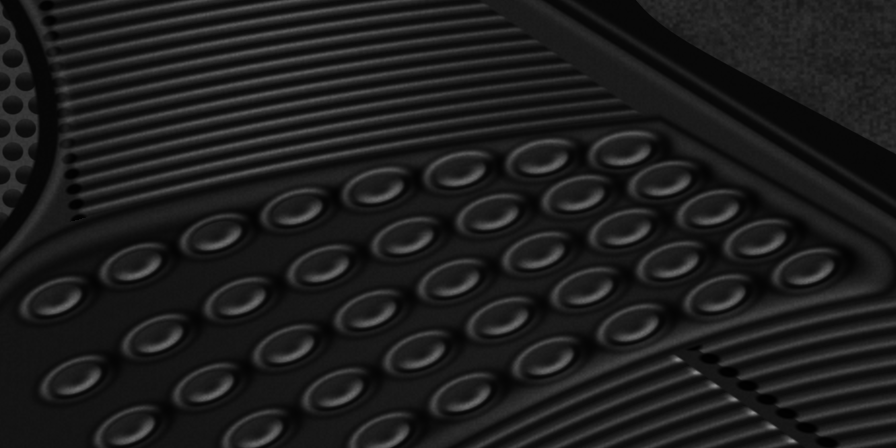
A WebGL 1 fragment shader for this pattern:

```glsl
precision highp float;
uniform vec2 u_resolution;

float hash(vec2 p) {
  return fract(sin(dot(p, vec2(127.1, 311.7))) * 4375.85);
}

float noise(vec2 p) {
  vec2 i = floor(p), f = fract(p);
  f = f * f * (3.0 - 2.0 * f);
  return mix(mix(hash(i), hash(i + vec2(1.0, 0.0)), f.x),
             mix(hash(i + vec2(0.0, 1.0)), hash(i + 1.0), f.x), f.y);
}

float glow(float d, float width) {
  return exp(-d * d / (width * width));
}

float smoothMin(float a, float b, float k) {
  float h = clamp(0.5 + 0.5 * (b - a) / k, 0.0, 1.0);
  return mix(b, a, h) - k * h * (1.0 - h);
}

// Crisp crest at whole numbers with a dim flank on one side
float ribProfile(float n) {
  float d = fract(n + 0.5) - 0.5;
  return glow(d, 0.17) + 0.3 * glow(d + 0.27, 0.16);
}

// One raised oval: lit upper rim, dark groove, dome with a bright lower crest
float drawPad(float shade, vec2 d, float tilt) {
  vec2 along = normalize(vec2(1.0, -tilt));
  vec2 e = vec2(dot(d, along), dot(d, vec2(-along.y, along.x))) / vec2(0.3, 0.155);
  float r = length(e);
  if (r > 2.2) return shade;
  shade *= 1.0 - 0.85 * glow(length((e - vec2(1.0, -0.1)) * vec2(1.3, 0.8)), 0.5);
  shade *= 1.0 - 0.35 * glow(r - 1.25, 0.15);
  float upperLeft = smoothstep(0.4, -0.8, e.y + 0.5 * e.x);
  shade += (0.02 + 0.17 * upperLeft) * glow(r - 0.97, 0.14);
  float lower = smoothstep(-0.3, 0.6, e.y + 0.25 * e.x);
  shade = mix(shade, 0.02, 0.85 * glow(r - 0.86, 0.1) * (0.25 + 0.75 * lower));
  float dome = 0.065 + 0.05 * upperLeft + 0.33 * lower * glow(r - 0.52, 0.24);
  return mix(shade, dome, smoothstep(0.8, 0.66, r));
}

// A curved row of ovals: x and y are quadratics of the column
float drawPadRow(float shade, vec2 q, vec3 xs, vec3 ys, float first) {
  for (int i = 0; i < 8; i++) {
    float c = float(i);
    if (c < first) continue;
    vec3 powers = vec3(1.0, c, c * c);
    float slope = -(ys.y + 2.0 * ys.z * c) / xs.y;
    shade = drawPad(shade, q - vec2(dot(xs, powers), dot(ys, powers)), 0.14 + 0.5 * slope);
  }
  return shade;
}

void main() {
  // Canvas is 7.68 by 3.84 units; q.y runs down from the top edge
  vec2 uv = gl_FragCoord.xy / u_resolution;
  vec2 q = vec2(uv.x, 1.0 - uv.y) * vec2(7.68, 3.84);
  float soft = 3.84 / u_resolution.y;
  float shade = 0.1;

  // Upper ribs fan out to the left
  float t = (q.x - 0.65) / 4.85;
  float lowestRib = 1.82 - 1.25 * t + 0.38 * t * t;
  float n = (lowestRib - q.y) / mix(0.135, 0.113, t);
  float leftEnd = 0.38 + 0.15 * q.y;
  float rightEnd = 4.14 + 1.41 * q.y;
  float ribs = smoothstep(-0.5, -0.3, n) * smoothstep(leftEnd, leftEnd + 0.08, q.x)
             * smoothstep(rightEnd, rightEnd - 0.06, q.x);
  float light = 0.17 + 0.15 * glow(q.x - 2.3, 1.7);
  shade = mix(shade, mix(0.045, light, ribProfile(n)), ribs);
  vec2 ribStart = vec2((q.x - leftEnd - 0.01) / 0.075, (fract(n) - 0.5) / 0.36);
  shade *= 1.0 - 0.9 * smoothstep(1.2, 0.6, length(ribStart)) * step(-0.5, n);

  // Lower ribs, split by a diagonal gap
  float u = q.x - 6.0;
  float lowerStart = 3.02 - 0.33 * u + 0.05 * u * u;
  float m = (q.y - lowerStart) / 0.165;
  float gap = q.x - 5.86 - 1.4 * (q.y - 3.0);
  float lowerMask = smoothstep(-0.5, -0.3, m);
  float lowerRib = mix(0.05, 0.24, ribProfile(m));
  lowerRib += 0.28 * glow(gap + 0.16, 0.05) * ribProfile(m);
  lowerRib = mix(lowerRib, 0.085, smoothstep(0.15, 0.11, abs(gap)));
  vec2 notch = vec2((gap - 0.12) / 0.11, (fract(m) - 0.5) / 0.38);
  lowerRib *= 1.0 - 0.92 * smoothstep(1.2, 0.6, length(notch));
  shade = mix(shade, lowerRib, lowerMask);

  // Central panel with a rounded lip
  float top = max(lowestRib + 0.1 + 0.28 * exp(-3.0 * q.x), 1.03 + 0.56 * (q.x - 5.65));
  float bottom = lowerStart - 0.12;
  float inside = smoothMin(smoothMin(q.y - top, bottom - q.y, 0.15), 7.68 - q.x, 0.2);
  float panel = 0.072 + 0.03 * glow(q.x - 4.6, 2.4);
  panel += 0.05 * glow(inside - 0.1, 0.08);
  panel *= 1.0 - 0.4 * glow(inside - 0.25, 0.07);
  shade = mix(shade, panel, smoothstep(-soft, soft, inside));
  shade += 0.12 * glow(q.y - bottom + 0.04, 0.05) * smoothstep(3.6, 5.5, q.x)
         * smoothstep(7.7, 7.3, q.x);
  shade *= 1.0 - 0.6 * glow(inside + 0.02, 0.035);

  // Five rows of ovals
  shade = drawPadRow(shade, q, vec3(0.49, 0.68, 0.0023), vec3(2.57, -0.312, 0.0187), 0.0);
  shade = drawPadRow(shade, q, vec3(0.66, 0.696, 0.0036), vec3(3.25, -0.378, 0.0195), 0.0);
  shade = drawPadRow(shade, q, vec3(1.12, 0.668, 0.0066), vec3(3.68, -0.383, 0.0165), 0.0);
  shade = drawPadRow(shade, q, vec3(1.54, 0.67, 0.006), vec3(4.1, -0.405, 0.0163), 1.0);
  shade = drawPadRow(shade, q, vec3(1.96, 0.655, 0.008), vec3(4.5, -0.41, 0.014), 2.0);

  // Left groove and studded strip
  float bend = q.y - 1.1;
  float groove = q.x - 0.44 + bend * bend * (bend < 0.0 ? 0.28 : 0.45);
  float aboveCorner = smoothstep(2.35, 2.15, q.y);
  shade += 0.09 * glow(groove - 0.13, 0.05) * aboveCorner;
  shade = mix(shade, 0.025, smoothstep(0.08, 0.04, groove) * aboveCorner);
  vec2 cell = q / vec2(0.22, 0.2);
  cell.x += 0.5 * mod(floor(cell.y), 2.0);
  vec2 stud = fract(cell) - 0.5;
  float strip = mix(0.2, 0.05 + 0.08 * smoothstep(0.1, -0.4, stud.y),
                    smoothstep(0.45, 0.36, length(stud)));
  shade = mix(shade, strip, smoothstep(-0.09, -0.13, groove) * step(q.y, 2.1));

  // Right border: sheen, dark channel, ridge and carpet
  float border = q.y - 0.62 * (q.x - 4.65);
  shade += 0.05 * glow(border - 0.07, 0.05);
  float channel = 0.03 + 0.09 * glow(border + 0.13, 0.035);
  shade = mix(shade, channel, smoothstep(0.02, -0.02, border));
  float v = q.x - 5.45;
  float carpet = 0.53 * v + 0.14 * (1.0 - exp(-5.0 * v)) - q.y;
  float weave = 0.08 + 0.07 * noise(q * 32.0) + 0.035 * noise(q * 5.0);
  shade = mix(shade, weave, smoothstep(-soft, soft, carpet));

  // Fine rubber grain
  shade *= 0.93 + 0.16 * noise(q * 60.0);
  gl_FragColor = vec4(vec3(shade), 1.0);
}
```
